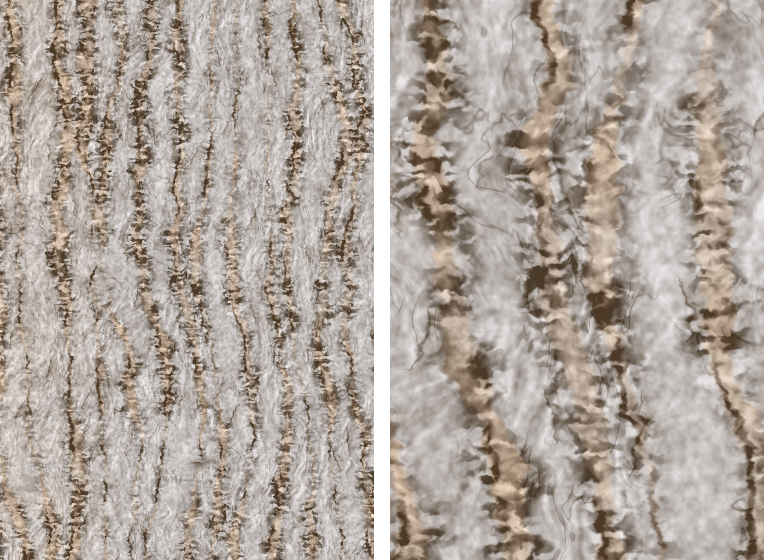
Left, the full canvas; right, a detail of the centre.
Give the GLSL for this texture, as a Shadertoy shader.

```glsl
// Pale grey tree bark: wandering tan furrows with dark ragged edges between fibrous plates.

#define FURROWS 12.5        // furrows across the canvas width
#define WANDER 0.65         // sideways drift of each furrow, in furrow spacings
#define LEAN 0.55           // common slant of the furrows
#define FRINGE_DARK 0.78    // strength of the ragged furrow edges
#define CRACK_DARK 0.62     // strength of the cracks
#define GRAIN 0.46          // contrast of the finest grain
#define FLAKE_GRID vec2(11.0, 9.0)
#define BARK_DARK vec3(0.32, 0.26, 0.20)
#define BARK_LIGHT vec3(0.86, 0.835, 0.825)
#define TAN_TINT vec3(1.04, 0.96, 0.86)
#define COOL_TINT vec3(0.99, 1.0, 1.01)

float hash(vec2 p) {
    vec3 q = fract(vec3(p.xyx) * 0.1031);
    q += dot(q, q.yzx + 33.33);
    return fract((q.x + q.y) * q.z);
}

float noise(vec2 p) {
    vec2 i = floor(p), f = fract(p);
    f = f * f * (3.0 - 2.0 * f);
    return mix(mix(hash(i), hash(i + vec2(1, 0)), f.x),
               mix(hash(i + vec2(0, 1)), hash(i + vec2(1, 1)), f.x), f.y);
}

float fbm(vec2 p) {
    float sum = 0.0, amp = 0.5;
    for (int i = 0; i < 4; i++) {
        sum += amp * noise(p);
        p = mat2(1.6, 1.2, -1.2, 1.6) * p + 7.3;
        amp *= 0.5;
    }
    return sum / 0.9375;
}

// Nearest furrow: signed offset, half width (both in spacings), id, strength
vec4 nearestFurrow(vec2 p) {
    float u = p.x * FURROWS + p.y * LEAN + 0.9 * (noise(p * vec2(2.0, 2.5)) - 0.5);
    float leftWiden = 1.4 - 0.4 * smoothstep(0.05, 0.4, p.x);
    vec4 best = vec4(9.0, 0.0, 0.0, 0.0);
    for (int i = -2; i <= 2; i++) {
        float id = floor(u) + float(i) + 40.0;
        float centre = id - 39.5 + 0.3 * (hash(vec2(id, 5.0)) - 0.5)
            + WANDER * (noise(vec2(id * 17.0, p.y * 3.5)) - 0.5)
            + 0.28 * (noise(vec2(id * 23.0, p.y * 15.0)) - 0.5);
        float strength = smoothstep(0.1, 0.65, noise(vec2(id * 31.0, p.y * 4.0)));
        float width = mix(0.02, 0.15, strength) * leftWiden
            * (0.45 + 1.0 * noise(vec2(id * 11.0, p.y * 24.0)));
        float offset = u - centre;
        if (abs(offset) - width < abs(best.x) - best.y)
            best = vec4(offset, width, id, strength);
    }
    return best;
}

// Scattered slanted plate edges: x is the dark slit, y the soft shadow beside it
vec2 flakeEdges(vec2 p) {
    vec2 cell = floor(p * FLAKE_GRID), result = vec2(0.0);
    for (int j = -1; j <= 1; j++)
    for (int i = -1; i <= 1; i++) {
        vec2 id = cell + vec2(i, j) + 20.0;
        vec2 centre = (id - 20.0 + vec2(hash(id), hash(id + 61.0))) / FLAKE_GRID;
        float kind = hash(id + 17.0);
        float angle = kind > 0.93 ? 1.45 : 1.1 * (hash(id + 29.0) - 0.4);
        float c = cos(angle), s = sin(angle);
        vec2 q = mat2(c, s, -s, c) * (p - centre);
        float len = mix(0.015, 0.05, hash(id + 43.0));
        float along = q.y / len;
        float taper = max(1.0 - along * along, 0.0);
        float side = q.x + 0.013 * along * along * (kind - 0.4);
        float slit = smoothstep(0.0032 * taper + 0.0004, 0.0005 * taper, abs(side));
        float shadow = smoothstep(-0.001, 0.0015, side) * exp(-max(side, 0.0) * 90.0);
        float weight = smoothstep(0.1, 0.7, hash(id + 83.0));
        result = max(result, weight * vec2(slit * smoothstep(0.0, 0.3, taper), shadow * taper));
    }
    return result;
}

// Plate fibres: x is the relief height, y marks thin dark splits
vec2 fibres(vec2 p) {
    p.x += 0.09 * (noise(p * vec2(9.0, 7.0)) - 0.5) + 0.02 * noise(p * 31.0);
    float height = fbm(p * vec2(62.0, 27.0));
    float split = abs(fbm(p * vec2(44.0, 21.0) + 31.0) - 0.5);
    return vec2(height, smoothstep(0.035, 0.0, split));
}

void mainImage(out vec4 fragColor, in vec2 fragCoord) {
    vec2 p = fragCoord / iResolution.x;

    // Roughened position gives torn outlines
    vec2 torn = p + 0.016 * (vec2(fbm(p * vec2(50.0, 100.0)), fbm(p * 60.0 + 19.0)) - 0.5);
    vec4 furrow = nearestFurrow(torn);
    float d = abs(furrow.x), width = furrow.y, strength = furrow.w;
    float core = smoothstep(width + 0.05, width - 0.05, d);

    // Plates: broad patches, fibres lit from the left, splits, fine grain
    float grain = 0.5 * noise(p * vec2(170.0, 150.0)) + 0.25 * noise(p * vec2(85.0, 100.0) + 9.0)
        + 0.25 * noise(p * vec2(330.0, 300.0));
    vec2 fibre = fibres(p);
    float relief = fibre.x - fibres(p + vec2(0.004, -0.003)).x;
    float patches = fbm(p * vec2(14.0, 11.0) + 3.0);
    float plate = 0.86 + 0.2 * (patches - 0.5) + 0.32 * (fibre.x - 0.5) + 0.65 * relief
        - 0.27 * fibre.y * smoothstep(0.35, 0.65, noise(p * vec2(22.0, 17.0)));

    // Furrow floor: short cross ribs
    float ribs = noise(vec2(torn.x * 60.0, torn.y * 150.0));
    float tone = mix(plate, 0.83 + 0.45 * (ribs - 0.5) + 0.4 * relief, core);
    tone += GRAIN * (grain - 0.5);

    // Thin dark hairs in uneven clumps along both furrow edges
    float ticks = 0.5 * noise(torn * vec2(62.0, 190.0) + 3.0)
        + 0.3 * noise(torn * vec2(150.0, 120.0)) + 0.2 * noise(torn * 290.0);
    float clump = smoothstep(0.2, 0.75, noise(p * vec2(34.0, 30.0) + 50.0));
    float reach = (d - width) / mix(0.13, 0.24, clump);
    float fringe = exp(-reach * reach) * (0.45 + 0.55 * strength) * (0.5 + 0.6 * clump);
    tone -= FRINGE_DARK * fringe * smoothstep(0.34, 0.66, ticks);

    // Broken cracks inside furrows, and slanted plate edges
    float crackLine = abs(furrow.x + width * 0.6);
    float broken = smoothstep(0.55, 0.75, noise(vec2(furrow.z * 13.0, p.y * 17.0)));
    tone -= CRACK_DARK * broken * smoothstep(0.065, 0.01, crackLine) * (0.5 + ticks);
    vec2 flake = flakeEdges(torn);
    tone -= 0.32 * flake.x + 0.34 * flake.y * (0.3 + 1.2 * ticks);

    // Colour: grey-brown ramp, tan in furrows and towards the left
    vec3 colour = mix(BARK_DARK, BARK_LIGHT, clamp(tone, -0.05, 1.13));
    float warmth = core * (0.35 + 0.7 * noise(p * vec2(9.0, 14.0)))
        + 0.4 * (1.0 - smoothstep(0.0, 0.45, p.x)) * fbm(p * 12.0) + 0.2 * flake.y;
    colour *= mix(COOL_TINT, TAN_TINT, clamp(warmth, 0.0, 1.0));
    fragColor = vec4(clamp(colour, 0.0, 1.0), 1.0);
}
```
